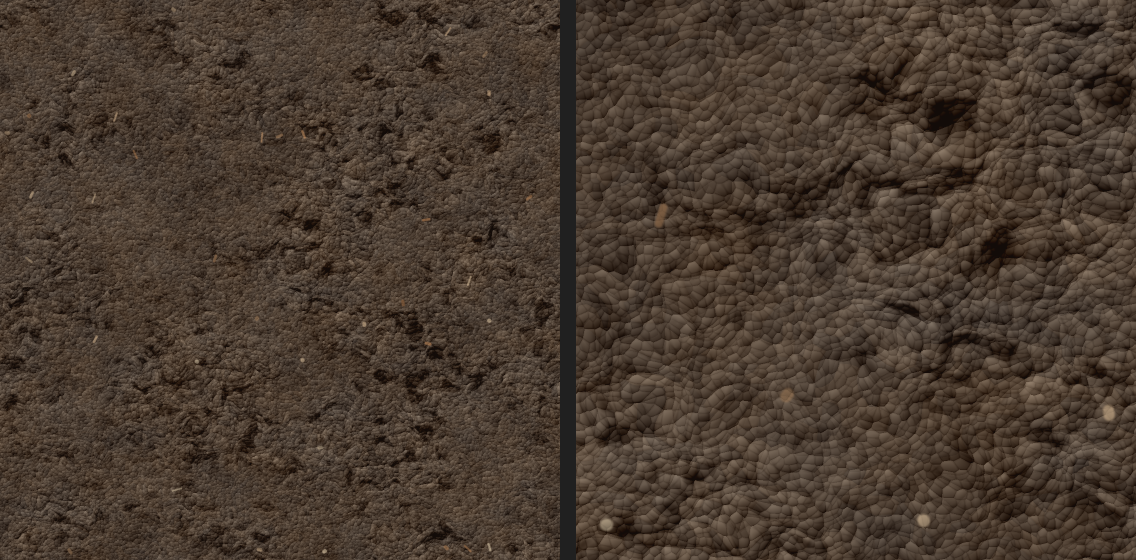
Left: the whole. Right: its middle third, enlarged.
Give the GLSL for this texture, as a Shadertoy shader.

```glsl
const vec3 SOIL_MEAN = vec3(0.293, 0.238, 0.193);
const vec3 SOIL_SPREAD = vec3(0.073, 0.071, 0.066);
const vec3 RUST = vec3(0.52, 0.36, 0.23);
const vec3 STRAW = vec3(0.62, 0.56, 0.47);
const vec2 LIGHT = vec2(-0.45, 0.89);

vec3 hash3(vec2 p) {
    vec3 q = fract(p.xyx * vec3(0.1031, 0.1030, 0.0973));
    q += dot(q, q.yxz + 33.33);
    return fract((q.xxy + q.yzz) * q.zyx);
}

// Value noise that wraps after freq cells
float noise(vec2 uv, vec2 freq, float seed) {
    vec2 p = uv * freq;
    vec2 i = floor(p);
    vec2 f = smoothstep(0.0, 1.0, p - i);
    vec2 a = mod(i, freq) + seed;
    vec2 b = mod(i + 1.0, freq) + seed;
    float low = mix(hash3(a).x, hash3(vec2(b.x, a.y)).x, f.x);
    float high = mix(hash3(vec2(a.x, b.y)).x, hash3(b).x, f.x);
    return mix(low, high, f.y);
}

// Wrapping cellular noise: xy = offset from grain centre, z = gap to neighbour, w = grain id
vec4 grains(vec2 uv, vec2 freq, float seed) {
    vec2 p = uv * freq;
    vec2 cell = floor(p);
    float nearest = 9.0;
    float second = 9.0;
    vec4 grain = vec4(0.0);
    for (int y = -1; y <= 1; y++) {
        for (int x = -1; x <= 1; x++) {
            vec2 c = cell + vec2(x, y);
            vec3 h = hash3(mod(c, freq) + seed);
            vec2 offset = p - c - h.xy;
            float d = length(offset);
            if (d < nearest) {
                second = nearest;
                nearest = d;
                grain = vec4(offset, 0.0, h.z);
            } else {
                second = min(second, d);
            }
        }
    }
    grain.z = second - nearest;
    return grain;
}

// Brightness of a rounded grain: lit side, dark joint, own tone
float shadeGrain(vec4 grain, float relief, float joint, float variety) {
    return relief * dot(grain.xy, LIGHT)
         + joint * (smoothstep(0.0, 0.3, grain.z) - 0.75)
         + variety * (grain.w - 0.5);
}

// Sparse straw and pebbles: x = coverage, y = hue, z = tone
vec3 flecks(vec2 uv, float freq, float share, float seed) {
    vec2 p = uv * freq;
    vec2 cell = mod(floor(p), freq);
    vec3 place = hash3(cell + seed);
    vec3 form = hash3(cell + seed + 57.0);
    vec2 q = fract(p) - mix(vec2(0.35), vec2(0.65), place.xy);
    float angle = 6.2832 * form.x;
    vec2 axis = vec2(cos(angle), sin(angle));
    float halfLength = 0.22 * form.y;
    float radius = mix(0.10, 0.04, form.y);
    q -= axis * clamp(dot(q, axis), -halfLength, halfLength);
    float cover = 1.0 - smoothstep(radius - 0.03, radius + 0.03, length(q));
    return vec3(cover * step(place.z, share), form.z, place.x);
}

vec3 soil(vec2 uv) {
    // Bent coordinates make the crumbs ragged
    vec2 bend = vec2(noise(uv, vec2(44.0), 11.0), noise(uv, vec2(44.0), 83.0)) - 0.5;
    vec2 ragged = uv + 0.016 * bend;

    // Patches of loose, rough earth between finer, flatter ground
    float patches = 0.6 * noise(uv, vec2(7.0, 9.0), 5.0) + 0.4 * noise(uv, vec2(17.0, 21.0), 31.0);
    float rough = smoothstep(0.32, 0.68, patches);

    // Three sizes of crumb
    vec4 clump = grains(ragged, vec2(44.0, 54.0), 3.0);
    vec4 crumb = grains(ragged, vec2(92.0, 108.0), 19.0);
    vec4 grit = grains(uv + 0.006 * bend, vec2(190.0, 204.0), 47.0);
    float tone = shadeGrain(clump, 1.4, 0.5, 0.5) * mix(0.2, 1.0, rough);
    tone += shadeGrain(crumb, 1.3, 0.7, 0.8) * mix(0.6, 1.1, rough);
    tone += shadeGrain(grit, 1.6, 0.6, 1.3);

    // Shadowed hollows, slightly wider than tall
    float hollow = 0.6 * noise(ragged, vec2(34.0, 52.0), 71.0)
                 + 0.4 * noise(ragged, vec2(82.0, 116.0), 97.0);
    tone += 0.25 - 2.2 * smoothstep(0.58, 0.76, hollow) * mix(0.3, 1.0, rough);
    tone += 0.8 * (noise(uv, vec2(12.0, 15.0), 131.0) - 0.5);

    // Warm and cool earth
    float warmth = noise(uv, vec2(19.0, 23.0), 151.0) + 0.6 * crumb.w - 0.8;
    vec3 color = SOIL_MEAN + SOIL_SPREAD * tone + vec3(0.018, 0.0, -0.018) * warmth;

    vec3 fleck = flecks(uv, 27.0, 0.06, 211.0);
    vec3 fleckColor = mix(RUST, STRAW, fleck.y) * (0.85 + 0.3 * fleck.z + 0.06 * tone);
    color = mix(color, fleckColor, 0.85 * fleck.x);
    return clamp(color, vec3(0.07, 0.045, 0.03), vec3(1.0));
}

void mainImage(out vec4 fragColor, in vec2 fragCoord) {
    // Four samples per pixel smooth the grain edges
    vec3 sum = vec3(0.0);
    for (int k = 0; k < 4; k++) {
        vec2 shift = vec2(k % 2, k / 2) * 0.5 - 0.25;
        sum += soil((fragCoord + shift) / iResolution.xy);
    }
    fragColor = vec4(sum / 4.0, 1.0);
}
```
